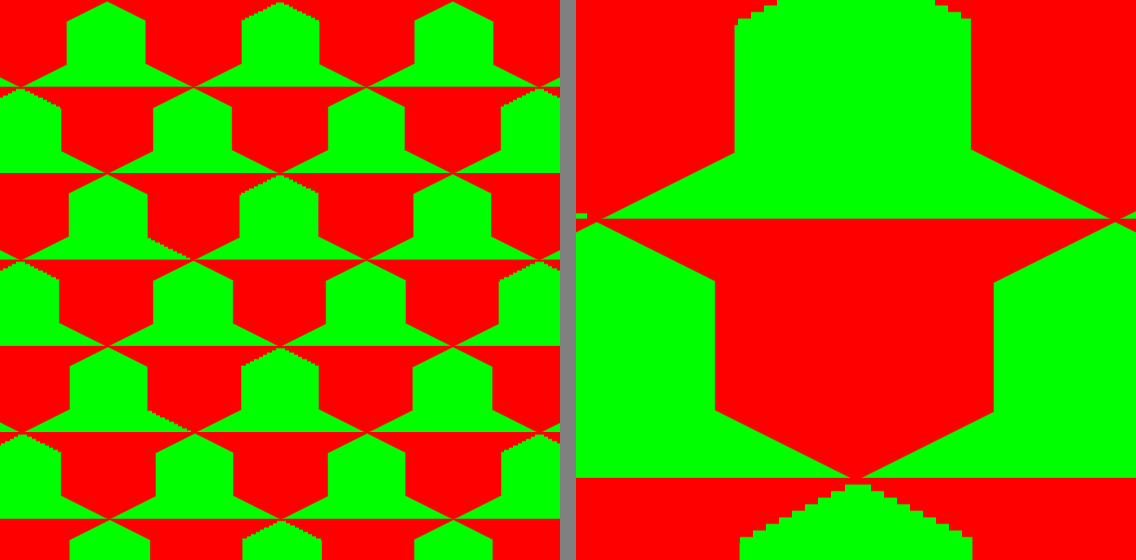
Left, the full canvas; right, a detail of the centre.
A Shadertoy shader for this pattern:

```glsl
// Green gabled blocks with flared feet in staggered rows on red.
// Each row is folded into cells two units wide and one high, mirrored about
// the ridge; some roofs are stepped and the walls shift slightly per cell.

#define ROW_HEIGHT 0.1543      // canvas heights per row
#define ORIGIN vec2(0.1914, 0.0736)
#define WALL 0.456             // half width of the block, in rows
#define RIDGE 0.987            // roof height, in rows
#define FOOT_TIP 0.978         // half width of the base, in rows
#define SLOPE 0.5
#define STAIR 0.0506           // tread of the stepped edges
#define WALL_SHIFT 0.0125      // random offset of each wall
#define ROW_DRIFT 0.0125       // sideways drift of the lowest rows
#define EDGE_PIXELS 1.3
#define RED vec3(1.0, 0.0, 0.0)
#define GREEN vec3(0.0, 1.0, 0.0)

float hash(vec2 p) {
    return fract(sin(dot(p, vec2(127.1, 311.7))) * 43758.5453);
}

// Rounds a coordinate to the middle of its stair tread
float stepped(float x) {
    return (floor(x / STAIR) + 0.5) * STAIR;
}

// Signed distance to a falling edge, positive below it
float belowSlope(float x, float y, float height) {
    return (height - SLOPE * x - y) / sqrt(1.0 + SLOPE * SLOPE);
}

// Positive inside the block; p.x is measured from the ridge line
float block(vec2 p, float wall, bool roughRoof, bool roughFoot) {
    float x = abs(p.x);
    float roof = belowSlope(roughRoof ? stepped(x) : x, p.y, RIDGE);
    float foot = belowSlope(roughFoot ? stepped(x) : x, p.y, SLOPE * FOOT_TIP);
    return min(p.y, max(min(roof, wall - x), foot));
}

void mainImage(out vec4 fragColor, in vec2 fragCoord) {
    vec2 uv = fragCoord / iResolution.y;
    vec2 p = (uv - ORIGIN) / ROW_HEIGHT;

    // Staggered cells
    float row = floor(p.y);
    float parity = mod(row, 2.0);
    p.x += 1.0 - parity;
    p.x -= ROW_DRIFT * max(0.0, 2.0 - row) * (1.0 - uv.x);
    float col = floor((p.x + 1.0) * 0.5);
    vec2 local = vec2(p.x - 2.0 * col, p.y - row);

    // Variation between cells
    float side = step(0.0, local.x);
    float pick = hash(vec2(col * 2.0 + side, row));
    float wall = WALL + WALL_SHIFT * (floor(pick * 3.0) - 1.0);
    bool roughRoof = mod(col - parity, 3.0) < 0.5;
    bool roughFoot = parity > 0.5 && abs(col) < 0.5 && abs(row - 2.0) < 1.5 && side > 0.5;

    // Antialiased fill
    float d = block(local, wall, roughRoof, roughFoot);
    float edge = EDGE_PIXELS / (iResolution.y * ROW_HEIGHT);
    float fill = clamp(d / edge + 0.5, 0.0, 1.0);
    fragColor = vec4(mix(RED, GREEN, fill), 1.0);
}
```
